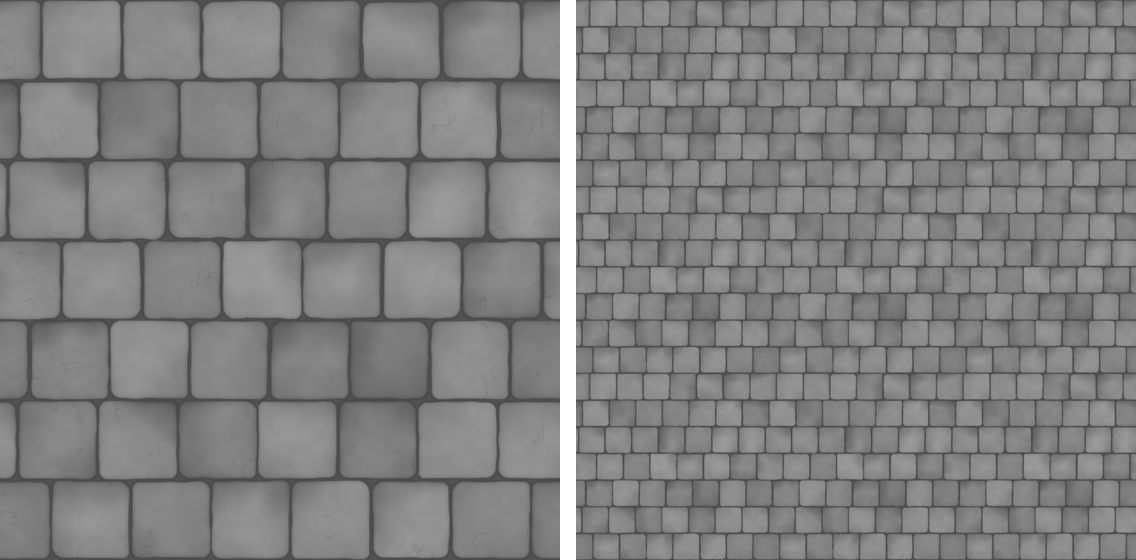
Left, the tile; right, the same tile 3 across and 3 down.
Give the GLSL for this texture map, as a Shadertoy shader.

```glsl
// Grey cobblestone paving: seven rows of seven rounded stones, each row shifted.
// Every stone is a wobbly rounded box shaded by random soft facets, mottling and
// faint cracks. Stone ids wrap every seven cells, so the surface tiles.

float hash(vec2 p) {
    vec3 q = fract(p.xyx * vec3(0.1031, 0.1030, 0.0973));
    q += dot(q, q.yzx + 33.33);
    return fract((q.x + q.y) * q.z);
}

float noise(vec2 p) {
    vec2 i = floor(p), f = fract(p);
    f = f * f * (3.0 - 2.0 * f);
    return mix(mix(hash(i), hash(i + vec2(1, 0)), f.x),
               mix(hash(i + vec2(0, 1)), hash(i + vec2(1, 1)), f.x), f.y);
}

float fbm(vec2 p) {
    return 0.55 * noise(p) + 0.3 * noise(p * 2.1 + 7.3) + 0.15 * noise(p * 4.3 + 19.1);
}

float smoothMax(float a, float b, float k) {
    float h = max(k - abs(a - b), 0.0) / k;
    return max(a, b) + h * h * k * 0.25;
}

// Signed distance to a stone; every corner has its own radius
float stoneDistance(vec2 q, vec2 id, vec2 seed) {
    vec2 jitter = vec2(hash(id + 3.7), hash(id + 8.2)) - 0.5;
    vec2 halfSize = 0.489 - 0.014 * vec2(hash(id + 11.4), hash(id + 15.9));
    q -= 0.010 * jitter;
    float radius = mix(0.075, 0.15, hash(id * 5.0 + sign(q) + 41.0));
    vec2 e = abs(q) - halfSize + radius;
    float box = length(max(e, 0.0)) + min(max(e.x, e.y), 0.0) - radius;
    return box + 0.018 * (noise(q * 6.0 + seed) - 0.4);
}

// Darkening of the worn sides: a smooth maximum of tilted planes
float facetDrop(vec2 q, vec2 id) {
    float drop = 0.0;
    for (int i = 0; i < 5; i++) {
        vec2 key = id + float(i) * 13.0;
        float angle = 6.2832 * (float(i) + hash(key + 2.3)) / 5.0;
        vec2 dir = vec2(cos(angle), sin(angle));
        float slope = mix(0.06, 0.36, pow(hash(key + 5.6), 1.7)) * (0.8 + 0.3 * dir.y);
        float beyond = dot(q, dir) - 0.22 * hash(key + 9.1);
        drop = smoothMax(drop, slope * beyond, 0.035);
    }
    return drop;
}

float stoneTone(vec2 q, vec2 id, vec2 seed) {
    float tone = mix(0.495, 0.605, sqrt(hash(id + 21.0)));
    vec2 warp = vec2(noise(q * 3.5 + seed), noise(q * 3.5 + seed + 31.0)) - 0.5;
    tone -= facetDrop(q + 0.16 * warp, id);
    tone += 0.07 * (fbm(q * 3.0 + seed + 50.0) - 0.5);

    // Hairline cracks that fade in and out on some stones
    float vein = abs(fbm(q * 2.6 + seed + 80.0) - 0.5);
    float patches = smoothstep(0.55, 0.75, noise(q * 4.0 + seed + 110.0));
    tone -= 0.035 * patches * step(0.4, hash(id + 27.0)) * (1.0 - smoothstep(0.0, 0.018, vein));
    return tone;
}

void mainImage(out vec4 fragColor, in vec2 fragCoord) {
    vec2 p = fragCoord / iResolution.xy * 7.0;
    float row = mod(floor(p.y), 7.0);

    // Row shifts, bottom to top
    float shift[7] = float[7](0.635, 0.22, 0.37, 0.775, 0.09, 0.24, 0.52);
    p.x -= shift[int(row)];
    vec2 id = vec2(mod(floor(p.x), 7.0), row);
    vec2 q = fract(p) - 0.5;
    vec2 seed = id * vec2(17.0, 23.0) + 200.0;

    // Stone face, darkened where it rounds into the joint
    float d = stoneDistance(q, id, seed);
    float tone = stoneTone(q, id, seed);
    tone -= 0.09 * exp(min(d, 0.0) / 0.022);

    // Joint, slightly lighter away from the stones
    float joint = 0.29 + 0.03 * smoothstep(0.0, 0.05, d);
    float blur = max(0.012, 7.0 / iResolution.y);
    tone = mix(joint, tone, 1.0 - smoothstep(-blur, blur, d));
    fragColor = vec4(vec3(tone), 1.0);
}
```
